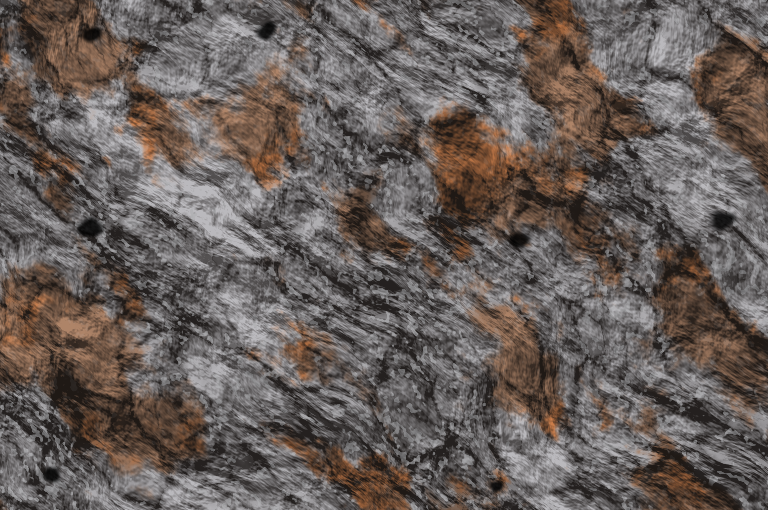
A WebGL 1 fragment shader for this texture:

```glsl
precision highp float;
uniform vec2 u_resolution;

#define STRATA_ANGLE 0.87
#define WARP 0.07
#define BASE_TONE 0.51
#define RELIEF 0.024
#define RUST_LEVEL 0.10
#define FLECK_LEVEL 0.24
#define CRACK_DEPTH 0.30
#define HOLE_RADIUS 0.024

const vec3 STONE_DARK = vec3(0.14, 0.125, 0.12);
const vec3 STONE_LIGHT = vec3(0.73, 0.725, 0.74);
const vec3 EARTH_DARK = vec3(0.12, 0.095, 0.08);
const vec3 EARTH_LIGHT = vec3(0.68, 0.50, 0.38);
const vec3 OCHRE_LIGHT = vec3(0.80, 0.47, 0.25);
const vec3 LICHEN = vec3(0.69, 0.69, 0.70);

vec2 hash2(vec2 p) {
  vec3 q = fract(p.xyx * vec3(0.1031, 0.1030, 0.0973));
  q += dot(q, q.yzx + 33.33);
  return fract((q.xx + q.yz) * q.zy);
}

float corner(vec2 cell, vec2 offset) {
  float a = 6.2832 * hash2(cell).x;
  return dot(vec2(cos(a), sin(a)), offset);
}

float gradientNoise(vec2 p) {
  vec2 i = floor(p), f = fract(p);
  vec2 u = f * f * f * (f * (f * 6.0 - 15.0) + 10.0);
  vec2 e = vec2(1.0, 0.0);
  float low = mix(corner(i, f), corner(i + e, f - e), u.x);
  float high = mix(corner(i + e.yx, f - e.yx), corner(i + 1.0, f - 1.0), u.x);
  return mix(low, high, u.y);
}

float fbm(vec2 p) {
  float sum = 0.0, amp = 1.0;
  for (int i = 0; i < 6; i++) {
    sum += amp * gradientNoise(p);
    p = mat2(1.6, 1.2, -1.2, 1.6) * p + 5.3;
    amp *= 0.52;
  }
  return sum;
}

// Bent coordinates: x runs along the strata, y across them
vec2 strata(vec2 p) {
  p += WARP * vec2(gradientNoise(p * 2.3), gradientNoise(p * 2.3 + 17.0));
  p += 0.018 * vec2(gradientNoise(p * 11.0), gradientNoise(p * 11.0 + 31.0));
  float c = cos(STRATA_ANGLE), s = sin(STRATA_ANGLE);
  return vec2(c * p.x - s * p.y, s * p.x + c * p.y);
}

float height(vec2 p) {
  vec2 s = strata(p);
  float ridge = abs(gradientNoise(s * vec2(7.0, 22.0) + 3.0));
  return fbm(s * vec2(4.0, 9.0)) - 0.5 * ridge;
}

// Broken blocks: x is the random tone, y the distance to the joint
vec2 blocks(vec2 p) {
  vec2 cell = floor(p);
  float nearest = 9.0, second = 9.0, tone = 0.0;
  for (int j = -1; j <= 1; j++) {
    for (int i = -1; i <= 1; i++) {
      vec2 id = cell + vec2(float(i), float(j));
      vec2 h = hash2(id + 40.0);
      float d = length(id + h - p);
      if (d < nearest) {
        second = nearest;
        nearest = d;
        tone = fract(h.x * 7.0 + h.y * 3.0);
      } else {
        second = min(second, d);
      }
    }
  }
  return vec2(tone - 0.5, second - nearest);
}

// Sparse cavities, kept well inside their grid cells
float cavity(vec2 p) {
  vec2 g = p / 0.42 + 0.3;
  vec2 h = hash2(floor(g) + 9.0);
  vec2 d = (fract(g) - 0.25 - 0.5 * h) * 0.42;
  d += 0.012 * vec2(gradientNoise(p * 30.0), gradientNoise(p * 30.0 + 8.0));
  float r = HOLE_RADIUS * (0.5 + 0.6 * h.y);
  return step(0.5, h.x) * (1.0 - smoothstep(0.4 * r, r, length(d * vec2(0.75, 1.0))));
}

void main() {
  vec2 p = gl_FragCoord.xy / u_resolution.y;
  vec2 s = strata(p);
  float patches = fbm(s * vec2(1.8, 3.6) + 21.0);
  float fine = fbm(p * 26.0);

  // Relief lit from the upper left
  vec2 toLight = 0.003 * vec2(-0.45, 0.89);
  float lit = RELIEF * (height(p) - height(p + toLight)) / 0.003;

  // Blocks, joints and long fractures
  vec2 jag = s + 0.012 * fine;
  vec2 slab = blocks(jag * vec2(4.0, 9.0));
  vec2 chip = blocks(jag * vec2(13.0, 27.0));
  float jointed = smoothstep(-0.25, 0.25, gradientNoise(p * 4.0 + 50.0));
  float crack = 1.0 - smoothstep(0.0, 0.12, slab.y);
  crack += 0.7 * jointed * (1.0 - smoothstep(0.0, 0.16, chip.y));
  float seam = abs(gradientNoise(jag * vec2(1.3, 4.2) + 70.0));
  crack += 0.9 * (1.0 - smoothstep(0.0, 0.05, seam));
  float tone = BASE_TONE + 0.34 * patches + 0.20 * slab.x + 0.14 * chip.x;
  tone += clamp(lit, -0.36, 0.36) + 0.10 * fine - CRACK_DEPTH * min(crack, 1.3);

  // Rust-coloured earth gathers in stretched patches and seams
  float soil = fbm(s * vec2(2.4, 4.6) + 90.0) + 0.14 * fine - 0.12 * patches;
  soil += 0.10 * (1.0 - smoothstep(0.0, 0.12, seam));
  float rust = smoothstep(RUST_LEVEL - 0.05, RUST_LEVEL + 0.17, soil);
  float ochre = smoothstep(0.0, 0.35, gradientNoise(p * 5.0 + 12.0) + 0.3 * fine);
  vec3 earth = mix(EARTH_DARK, mix(EARTH_LIGHT, OCHRE_LIGHT, ochre), clamp(tone - 0.03, 0.0, 1.0));
  vec3 stone = mix(STONE_DARK, STONE_LIGHT, clamp(tone, 0.0, 1.0));
  vec3 color = mix(stone, earth, 0.92 * rust);

  // Pale lichen flecks, thickest on the dark stone
  float speck = gradientNoise(s * vec2(34.0, 72.0)) + 0.6 * gradientNoise(p * 115.0);
  speck += 0.25 * gradientNoise(p * 6.0 + 33.0) - 0.15 * patches;
  float fleck = smoothstep(FLECK_LEVEL, FLECK_LEVEL + 0.16, speck) * (1.0 - 0.85 * rust);
  color = mix(color, LICHEN * (0.85 + 0.5 * clamp(lit, -0.3, 0.3)), 0.75 * fleck);

  color *= 1.0 - 0.85 * cavity(p);
  gl_FragColor = vec4(color, 1.0);
}
```
